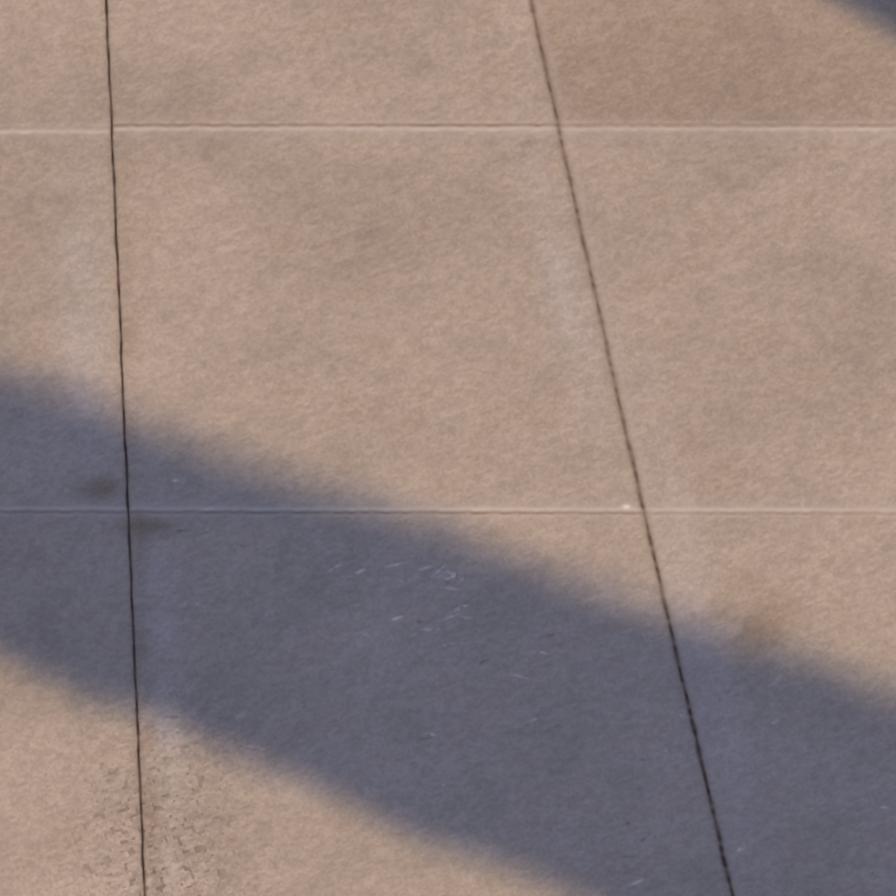
Write a Shadertoy shader that draws this texture.

```glsl
// Weathered concrete slabs in warm low sun, crossed by a soft diagonal shadow.
// Joints and cracks are distance profiles, stains are gaussian patches, and
// hashed value noise gives the mottling, grain, pits and scuffs.

const vec3 CONCRETE = vec3(0.674, 0.583, 0.526);    // sunlit slab
const vec3 PALE = vec3(0.715, 0.635, 0.605);        // dusty bands
const vec3 STAIN = vec3(0.530, 0.425, 0.345);       // brown dirt
const vec3 CRACK = vec3(0.215, 0.165, 0.155);
const vec3 JOINT_LIGHT = vec3(0.800, 0.715, 0.655);
const vec3 SHADE_TINT = vec3(0.550, 0.630, 0.795);  // light left in shadow
const float EDGE_SOFTNESS = 0.038;
const float UPPER_JOINT = 0.856;
const float LOWER_JOINT = 0.432;
const float GRAIN = 0.075;
const int SCUFFS = 110;

float hash(vec2 cell) {
    uvec2 q = uvec2(ivec2(cell)) * uvec2(1597334673u, 3812015801u);
    uint n = (q.x ^ q.y) * 1597334673u;
    n = (n ^ (n >> 15)) * 2246822519u;
    return float((n ^ (n >> 13)) >> 8) / 16777216.0;
}

float noise(vec2 p) {
    vec2 i = floor(p), f = fract(p);
    f = f * f * (3.0 - 2.0 * f);
    return mix(mix(hash(i), hash(i + vec2(1, 0)), f.x),
               mix(hash(i + vec2(0, 1)), hash(i + vec2(1, 1)), f.x), f.y);
}

float fbm(vec2 p) {
    float sum = 0.0, amp = 0.5;
    for (int i = 0; i < 5; i++, amp *= 0.5) {
        sum += amp * noise(p);
        p = mat2(1.6, 1.2, -1.2, 1.6) * p + 17.3;
    }
    return sum;
}

float bell(float d, float width) { d /= width; return exp(-d * d); }
float soft(float d, float width) { return smoothstep(-width, width, d); }
float patchAt(vec2 p, vec2 center, vec2 radius) {
    vec2 d = (p - center) / radius;
    return exp(-dot(d, d));
}

// Worn horizontal joint: two chipped pale lips beside a thin groove.
void drawJoint(inout vec3 color, float x, float d, float groove, float amount) {
    float seed = groove * 900.0 + 40.0;
    float wear = noise(vec2(x * 32.0, seed)), chips = noise(vec2(x * 130.0, seed + 30.0));
    d += (chips - 0.5) * 0.0012;
    color = mix(color, PALE, 0.30 * bell(d, 0.011));
    color = mix(color, JOINT_LIGHT, (0.45 + 0.45 * wear * chips) * bell(d, 0.0025));
    color = mix(color, JOINT_LIGHT, 0.30 * chips * bell(d - 1.8 * groove, 0.0018));
    color = mix(color, STAIN, amount * (0.4 + 0.6 * wear * chips) * bell(d - groove, 0.0018));
}

// Short flecks scattered along the shaded band, gathered near its middle.
float scuffs(vec2 p) {
    float sum = 0.0;
    for (int i = 0; i < SCUFFS; i++) {
        float id = float(i), x = mix(0.16, 1.0, hash(vec2(id, 1))), along = hash(vec2(id, 2));
        vec2 c = vec2(x, mix(0.25 - 0.43 * x, 0.56 - 0.37 * x, along));
        if (i % 4 == 0) c = mix(vec2(0.34, 0.29), vec2(0.54, 0.37), vec2(x, along));
        float angle = mix(-0.3, 0.8, hash(vec2(id, 5)));
        vec2 dir = vec2(cos(angle), sin(angle)), d = p - c;
        float size = mix(0.002, 0.012, hash(vec2(id, 6)));
        sum += (hash(vec2(id, 7)) - 0.4) * bell(dot(d, dir), size) * bell(dot(d, vec2(-dir.y, dir.x)), 0.0019);
    }
    return sum * smoothstep(0.2, 0.7, noise(p * 190.0));
}

void mainImage(out vec4 fragColor, in vec2 fragCoord) {
    vec2 p = fragCoord / iResolution.xy;
    vec2 tilted = mat2(0.94, -0.34, 0.34, 0.94) * p + 2.0;
    float cloud = fbm(p * vec2(5.0, 8.0) + 3.0), mottle = fbm(tilted * vec2(20.0, 38.0) + 60.0);
    float fine = noise(tilted * vec2(120.0, 230.0)) + noise(tilted * vec2(310.0, 350.0)) - 1.0;
    // Signed distances from the two near-vertical cracks
    float wobble = (noise(vec2(p.y * 45.0, 7.0)) - 0.5) * 0.0012;
    float left = p.x - 0.1615 + 0.043 * p.y - wobble;
    float right = p.x - 0.8177 + 0.2253 * p.y + 0.010 * p.y * (1.0 - p.y) - wobble;
    float pastLeft = soft(left, 0.004), pastRight = soft(right, 0.004);
    // Slab surface: mottling, dusty bands and stains
    vec3 color = CONCRETE * (1.0 + 0.17 * (cloud - 0.48) + 0.14 * (mottle - 0.48));
    color = mix(color, STAIN, 0.17 * smoothstep(0.48, 0.75, mottle));
    color = mix(color, STAIN, 0.26 * pastRight * soft(p.y - UPPER_JOINT, 0.004));
    float dust = 0.65 * bell(left + 0.045, 0.028) * bell(p.y - 0.66, 0.20)
               + 0.75 * bell(right + 0.033, 0.024) * bell(p.y - 0.69, 0.14)
               + 0.50 * bell(right - 0.035, 0.028) * bell(p.y - 0.30, 0.30)
               + 0.65 * bell(left - 0.030, 0.025) * bell(p.y - 0.20, 0.23);
    color = mix(color, PALE, dust * smoothstep(0.15, 0.65, mix(cloud, mottle, 0.4)) * 1.2);
    float dirt = 0.5 * patchAt(p, vec2(0.600, 0.838), vec2(0.025, 0.007))
               + 0.5 * patchAt(p, vec2(0.170, 0.412), vec2(0.035, 0.012))
               + 0.5 * patchAt(p, vec2(0.115, 0.454), vec2(0.030, 0.014))
               + 0.4 * patchAt(p, vec2(0.840, 0.310), vec2(0.050, 0.045))
               + 0.35 * bell(left - 0.010, 0.012) * (1.0 - p.y);
    color = mix(color, STAIN * 0.9, dirt * smoothstep(0.25, 0.6, mottle));
    // Grain, and fine pits low beside the left crack
    float pitted = bell(left - 0.02, 0.09) * (1.0 - smoothstep(0.04, 0.28, p.y));
    color *= 1.0 + GRAIN * fine * (1.0 + 0.8 * pitted);
    color = mix(color, CRACK * 1.6, 0.35 * pitted * smoothstep(0.66, 0.9, noise(tilted * 210.0)));
    // Joints, then cracks with ragged width and broken edges
    drawJoint(color, p.x, p.y - UPPER_JOINT + 0.003 * (1.0 - pastLeft), 0.0045, 0.85 * pastLeft * (1.0 - 0.7 * pastRight));
    drawJoint(color, p.x, p.y - LOWER_JOINT + 0.002 * p.x - 0.001, -0.0042, 0.75 - 0.35 * pastRight);
    color = mix(color, vec3(0.92, 0.86, 0.80), 0.8 * patchAt(p, vec2(0.699, 0.4345), vec2(0.005, 0.003)));
    float ragged = noise(vec2(p.y * 80.0, 23.0)), beads = noise(vec2(p.y * 170.0, 51.0));
    color = mix(color, PALE, 0.30 * bell(right - 0.008, 0.005));
    color = mix(color, STAIN, 0.35 * bell(right, 0.0050) + 0.25 * bell(left, 0.0040));
    color = mix(color, CRACK, (0.52 + 0.36 * ragged) * bell(left, 0.0013 + 0.0007 * beads));
    float depth = mix(0.70, 0.38, smoothstep(0.15, 0.6, p.y));
    color = mix(color, CRACK, depth * (0.4 + 0.8 * beads) * bell(right, 0.0018 + 0.0012 * ragged));
    // Diagonal shadow band and the shaded top right corner
    float ripple = (fbm(p * 12.0 + 80.0) - 0.48) * 0.030;
    float below = soft(0.590 - 0.370 * p.x - p.y + ripple, EDGE_SOFTNESS * 1.2);
    float above = soft(p.y - 0.270 + 0.430 * p.x + ripple, EDGE_SOFTNESS);
    float shade = max(below * above, soft(p.y + 0.60 * p.x - 1.560, 0.028));
    color = (color + shade * 0.32 * scuffs(p)) * mix(vec3(1.0), SHADE_TINT, shade);
    fragColor = vec4(clamp(color, 0.0, 1.0), 1.0);
}
```
